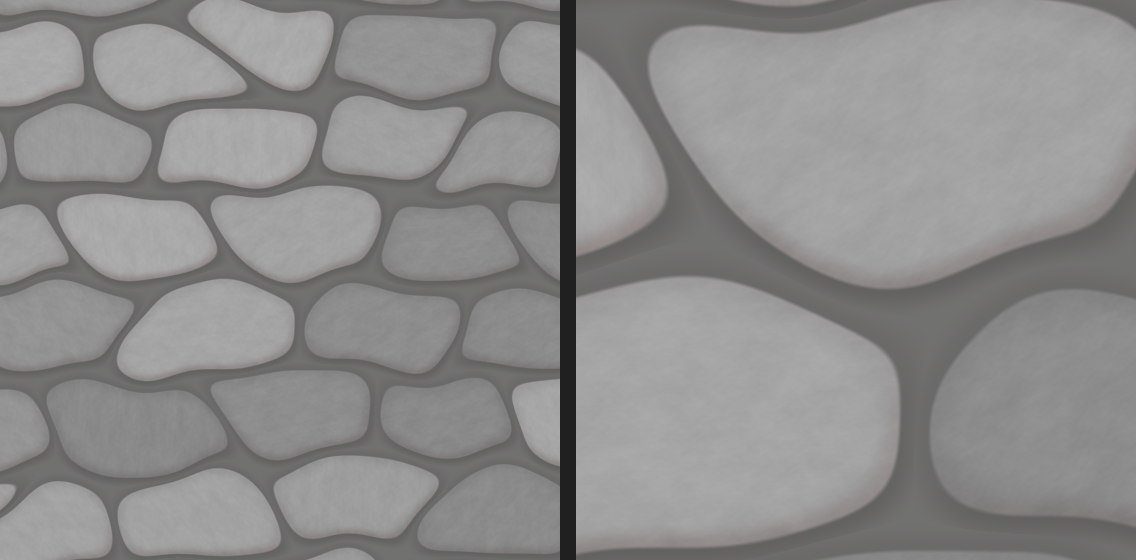
Left, the full canvas; right, a detail of the centre.
Give the GLSL for this texture, as a three.js fragment shader.

```glsl
// Dry-laid wall of rounded grey stones set in dark mortar.
// Jittered brick-bond Voronoi cells; a soft minimum over the cell borders
// rounds the corners, layered sines bend the joints and mottle the faces.
varying vec2 vUv;

const vec2 GRID = vec2(3.8, 6.1);           // stones across and up
const vec2 METRIC = GRID * vec2(1.0, 1.3);  // flattens cells into courses
const float ROUNDING = 52.0;                // higher gives sharper corners

vec2 hash2(vec2 p) {
  vec2 k = vec2(dot(p, vec2(127.1, 311.7)), dot(p, vec2(269.5, 183.3)));
  return fract(sin(k) * 43758.55);
}

vec2 rotate(vec2 p, float angle) {
  float c = cos(angle), s = sin(angle);
  return vec2(c * p.x - s * p.y, s * p.x + c * p.y);
}

// Vector from a canvas point to the centre of a stone, in metric space.
vec2 toCentre(vec2 id, vec2 uv) {
  vec2 jitter = (hash2(id) - 0.5) * vec2(0.5, 0.36);
  vec2 centre = id + 0.5 + jitter;
  centre.x += 0.5 * mod(id.y, 2.0);
  return centre / GRID * METRIC - uv * METRIC;
}

// Brushed mottling, roughly -1 to 1.
float mottle(vec2 p) {
  float sum = 0.0, amp = 0.36;
  for (int i = 0; i < 8; i++) {
    p = rotate(p, 1.1) * 1.55 + 3.7;
    sum += amp * sin(p.x + 1.6 * sin(p.y * 0.8 + 1.3 * sin(p.x * 0.6)));
    amp *= 0.87;
  }
  return sum;
}

void main() {
  // Bend the joints
  vec2 uv = vUv + 0.010 * sin(vUv.yx * vec2(21.0, 24.0) + vec2(0.7, 2.1));
  uv += 0.004 * sin(vUv.yx * vec2(43.0, 37.0) + vUv * 15.0);

  // Nearest stone
  vec2 base = floor(uv * GRID);
  vec2 stone = base, near = vec2(9.0);
  for (int y = -2; y <= 2; y++) {
    for (int x = -2; x <= 2; x++) {
      vec2 id = base + vec2(float(x), float(y));
      vec2 r = toCentre(id, uv);
      if (dot(r, r) < dot(near, near)) {
        near = r;
        stone = id;
      }
    }
  }

  // Soft distance to the borders, and the direction out of the stone
  float weightSum = 0.0;
  vec2 outward = vec2(0.0);
  for (int y = -2; y <= 2; y++) {
    for (int x = -2; x <= 2; x++) {
      vec2 r = toCentre(base + vec2(float(x), float(y)), uv);
      vec2 across = r - near;
      if (dot(across, across) > 0.0001) {
        vec2 n = normalize(across);
        float border = dot(0.5 * (near + r), n) / length(n * METRIC);
        float weight = exp(-ROUNDING * border);
        weightSum += weight;
        outward += weight * normalize(n * METRIC);
      }
    }
  }
  outward /= weightSum;

  vec2 rnd = hash2(stone + 17.3);
  float depth = -log(weightSum) / ROUNDING - 0.0045 - 0.002 * rnd.y;
  float under = smoothstep(-0.2, 0.9, dot(outward, vec2(0.35, -0.94)));

  // Mortar, shaded close to the stones
  float shade = 1.0 - smoothstep(0.0, 0.018, -depth);
  vec3 mortar = vec3(0.445, 0.443, 0.44) - shade * (0.03 + 0.03 * under);

  // Stone face with its own tone and brushing direction
  vec2 grain = rotate(vUv, rnd.y * 3.14) * vec2(34.0, 62.0) + rnd * 40.0;
  float tone = mix(0.535, 0.665, smoothstep(-0.1, 1.0, rnd.x));
  vec3 face = vec3(tone + 0.014 * mottle(grain));
  face -= 0.025 * (1.0 - smoothstep(0.0, 0.025, depth));

  // Warm worn rim, strongest below and on the pale stones
  float rim = 1.0 - smoothstep(0.0, 0.015, depth);
  rim *= (0.2 + 0.8 * under) * (0.35 + 0.65 * rnd.x);
  face -= rim * vec3(0.075, 0.105, 0.11);

  float cover = smoothstep(-0.0015, 0.0015, depth);
  gl_FragColor = vec4(mix(mortar, face, cover), 1.0);
}
```
